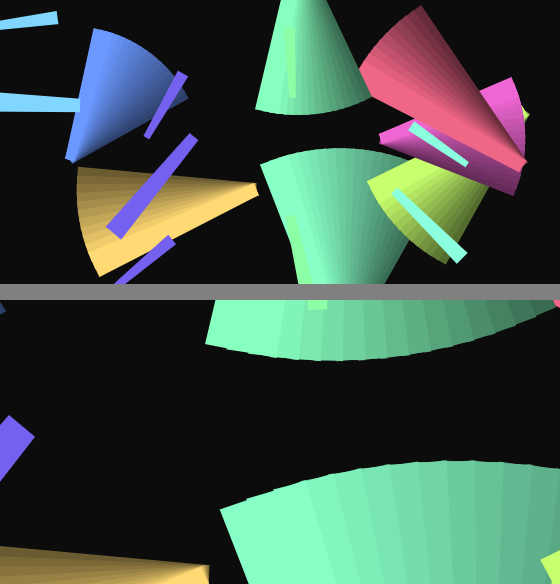
Top, the full canvas; bottom, a detail of the centre.
Reproduce this background procedurally as a Shadertoy shader.

```glsl
// Pastel folding fans and loose tapered bars scattered over near-black.
// Each fan is a stack of tapered blades turned about a pivot, shaded from a
// dim rear blade to a bright front one; low-discrepancy steps place them all.

#define FANS 7
#define BARS 9
#define BLADE_STEP 0.045            // radians between neighbouring blades
#define REAR_SHADE 0.42             // brightness of the rearmost blade
#define FAN_LENGTH vec2(0.46, 0.72) // shortest and longest, in canvas heights
#define FAN_SWEEP vec2(0.40, 0.85)  // narrowest and widest, in radians
#define BAR_LENGTH vec2(0.24, 0.58)
#define RING_RADIUS vec2(0.66, 0.33)
#define BACKGROUND vec3(0.047)

const float TAU = 6.2831853;
const float GOLDEN_ANGLE = 2.4;

// The first seven colour the fans, the last four the bars.
const vec3 PALETTE[11] = vec3[11](
    vec3(0.53, 1.00, 0.78), vec3(0.78, 1.00, 0.43), vec3(0.93, 0.40, 0.82),
    vec3(0.94, 0.40, 0.53), vec3(0.53, 1.00, 0.75), vec3(0.42, 0.60, 1.00),
    vec3(1.00, 0.85, 0.45), vec3(0.46, 0.38, 0.94), vec3(0.50, 0.84, 1.00),
    vec3(0.55, 1.00, 0.87), vec3(0.55, 1.00, 0.65));

vec2 direction(float angle) {
    return vec2(cos(angle), sin(angle));
}

// Signed distance to a blade along +x; widths are half widths at both ends.
float bladeDistance(vec2 p, float len, vec2 widths) {
    float halfWidth = mix(widths.x, widths.y, clamp(p.x / len, 0.0, 1.0));
    return max(abs(p.y) - halfWidth, abs(p.x - 0.5 * len) - 0.5 * len);
}

// Paints blades from the rear to the front; a sweep of zero gives one bar.
void paintFan(inout vec3 color, vec2 p, float angle, float sweep, float len,
              vec2 widths, vec3 tint, float pixel) {
    if (length(p) > len + widths.y + pixel) return;
    int last = int(abs(sweep) / BLADE_STEP);
    for (int i = 0; i <= last; i++) {
        float front = last == 0 ? 1.0 : float(i) / float(last);
        vec2 axis = direction(angle + sweep * (front - 0.5));
        vec2 q = vec2(dot(p, axis), axis.x * p.y - axis.y * p.x);
        float coverage = clamp(0.5 - bladeDistance(q, len, widths) / pixel, 0.0, 1.0);
        color = mix(color, tint * mix(REAR_SHADE, 1.0, front), coverage);
    }
}

void mainImage(out vec4 fragColor, in vec2 fragCoord) {
    float pixel = 1.0 / iResolution.y;
    float aspect = iResolution.x * pixel;
    vec2 p = fragCoord * pixel;
    vec3 color = BACKGROUND;

    // Fans on a loose ring, crowded to the right, around a dark middle.
    for (int k = 0; k < FANS; k++) {
        float n = float(k);
        float turn = (n - 2.0) * TAU / float(FANS) + 0.1;
        turn -= 0.5 * sin(turn);
        vec2 center = vec2(0.5 * aspect, 0.5) + RING_RADIUS * direction(turn);
        float len = mix(FAN_LENGTH.x, FAN_LENGTH.y, fract(n * 0.618 + 0.95));
        float sweep = mix(FAN_SWEEP.x, FAN_SWEEP.y, fract(n * 0.382 + 0.9));
        float angle = n * GOLDEN_ANGLE + 1.5;
        vec2 pivot = center - 0.6 * len * direction(angle);
        float side = k % 3 == 1 ? -1.0 : 1.0;
        paintFan(color, p - pivot, angle, side * sweep, len,
                 len * vec2(0.035, 0.075), PALETTE[k % 7], pixel);
    }

    // Single bars spread evenly over the whole canvas.
    for (int k = 0; k < BARS; k++) {
        float n = float(k);
        vec2 center = fract(0.5 + (n + 1.0) * vec2(0.7549, 0.5698)) * vec2(aspect, 1.0);
        float size = fract(n * 0.618 + 0.3);
        float len = mix(BAR_LENGTH.x, BAR_LENGTH.y, size * size);
        float angle = n * GOLDEN_ANGLE + 0.7;
        vec2 pivot = center - 0.5 * len * direction(angle);
        paintFan(color, p - pivot, angle, 0.0, len,
                 len * vec2(0.045, 0.080), PALETTE[7 + k % 4], pixel);
    }

    fragColor = vec4(color, 1.0);
}
```
